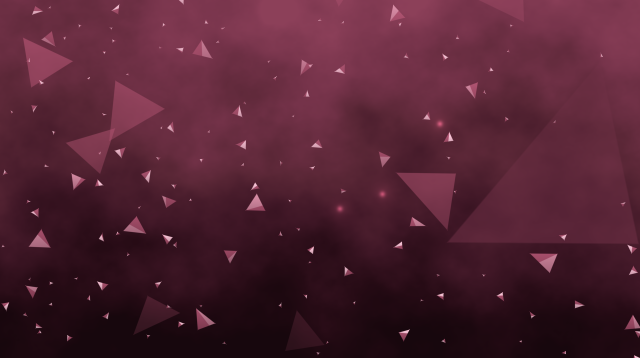
This background is drawn by a WebGL 2 fragment shader. Its source:

```glsl
#version 300 es
precision highp float;
// Faceted triangular shards drifting over a cloudy plum gradient.
uniform vec2 u_resolution;
out vec4 fragColor;

const vec3 DEEP  = vec3(0.15, 0.043, 0.082);
const vec3 DARK  = vec3(0.25, 0.09, 0.15);
const vec3 MID   = vec3(0.35, 0.15, 0.21);
const vec3 ROSE  = vec3(0.46, 0.20, 0.29);
const vec3 CREST = vec3(0.55, 0.25, 0.35);
const vec3 VEIL  = vec3(0.72, 0.34, 0.46);
const vec3 SHARD_DARK  = vec3(0.66, 0.32, 0.43);
const vec3 SHARD_LIGHT = vec3(0.96, 0.76, 0.83);
const vec3 GLOW = vec3(0.55, 0.24, 0.32);

const float BROAD_SCALE = 2.2;
const float BROAD_CONTRAST = 2.4;
const float FINE_SCALE = 9.0;
const float FINE_CONTRAST = 1.7;
const float GIANT_OPACITY = 0.48;
const int GLOW_COUNT = 3;

float hash(vec2 p) {
    return fract(sin(dot(p, vec2(127.1, 311.7))) * 43758.5453);
}

float noise(vec2 p) {
    vec2 i = floor(p), f = fract(p);
    f = f * f * (3.0 - 2.0 * f);
    return mix(mix(hash(i), hash(i + vec2(1, 0)), f.x),
               mix(hash(i + vec2(0, 1)), hash(i + vec2(1, 1)), f.x), f.y);
}

// Fractal noise centred on zero.
float clouds(vec2 p) {
    float sum = 0.0, amplitude = 0.5;
    for (int i = 0; i < 5; i++) {
        sum += amplitude * (noise(p) - 0.5);
        p = mat2(1.6, 1.2, -1.2, 1.6) * p + 7.3;
        amplitude *= 0.5;
    }
    return sum;
}

// Signed distance to the line a-b, positive on its left.
float leftOf(vec2 p, vec2 a, vec2 b) {
    vec2 e = normalize(b - a), d = p - a;
    return e.x * d.y - e.y * d.x;
}

// Positive inside a counter-clockwise triangle.
float triangle(vec2 p, vec2 a, vec2 b, vec2 c) {
    return min(leftOf(p, a, b), min(leftOf(p, b, c), leftOf(p, c, a)));
}

vec3 backdrop(vec2 p) {
    float level = -0.55 + 5.1 * p.y - 1.15 * p.y * p.y;
    level += BROAD_CONTRAST * clouds(p * BROAD_SCALE + 3.7);
    level += FINE_CONTRAST * clouds(p * FINE_SCALE * vec2(0.85, 1.0) + 19.1);
    vec3 c = mix(DEEP, DARK, clamp(level, 0.0, 1.0));
    c = mix(c, MID, clamp(level - 1.0, 0.0, 1.0));
    c = mix(c, ROSE, clamp(level - 2.0, 0.0, 1.0));
    c = mix(c, CREST, clamp(level - 3.0, 0.0, 1.0));
    return c * (1.0 + 0.4 * clamp(level, -1.0, 0.0));
}

// One jittered grid of shards; facet 0 gives flat veils, 1 gives creased chips.
vec3 addShards(vec3 colour, vec2 p, float cell, float presence, vec2 radii,
               vec2 opacity, float facet, float seed, float soft) {
    float aspect = u_resolution.x / u_resolution.y;
    vec2 home = floor(p / cell);
    for (int k = 0; k < 9; k++) {
        vec2 id = home + vec2(k % 3 - 1, k / 3 - 1);
        vec2 key = id + seed;
        float density = mix(1.5, 0.5, clamp((id.x + 0.5) * cell / aspect, 0.0, 1.0));
        if (hash(key) > presence * density) continue;

        vec2 jitter = vec2(hash(key + 11.3), hash(key + 23.9));
        vec2 d = p - (id + 0.05 + 0.9 * jitter) * cell;
        float pick = hash(key + 37.1);
        float radius = mix(radii.x, radii.y, pick * pick);
        float turn = 6.2832 * hash(key + 41.7);
        vec2 v[3];
        for (int j = 0; j < 3; j++) {
            vec2 r = vec2(hash(key + 53.1 + float(j)), hash(key + 67.9 + float(j)));
            float angle = turn + 2.0944 * float(j) + 0.8 * (r.x - 0.5);
            v[j] = radius * mix(0.75, 1.15, r.y) * vec2(cos(angle), sin(angle));
        }
        float mask = smoothstep(-soft, soft, triangle(d, v[0], v[1], v[2]));
        vec2 fold = mix(v[1], v[2], mix(0.25, 0.75, hash(key + 71.3)));
        float lit = smoothstep(-soft, soft, leftOf(d, v[0], fold));
        vec3 chip = mix(SHARD_DARK, SHARD_LIGHT, lit);
        float fade = mix(0.75, 1.15, clamp(0.5 + 0.5 * d.y / radius, 0.0, 1.0));
        float alpha = mix(opacity.x, opacity.y, hash(key + 83.7)) * fade;
        colour = mix(colour, mix(VEIL, chip, facet), min(mask * alpha, 1.0));
    }
    return colour;
}

void main() {
    vec2 p = gl_FragCoord.xy / u_resolution.y;
    float aspect = u_resolution.x / u_resolution.y;
    float soft = max(0.7 / u_resolution.y, 0.0014);
    vec3 colour = backdrop(p);

    // Giant veil on the right
    float giant = triangle(p, vec2(aspect - 0.54, 0.322), vec2(aspect - 0.003, 0.318),
                           vec2(aspect - 0.11, 0.83));
    float thinning = 1.0 - 0.4 * smoothstep(0.3, 0.8, p.y);
    colour = mix(colour, ROSE, GIANT_OPACITY * thinning * smoothstep(-soft, 2.0 * soft, giant));

    // Shards from far veils to near chips and dust
    colour = addShards(colour, p, 0.34, 0.58, vec2(0.075, 0.16), vec2(0.12, 0.62), 0.0, 5.0, soft);
    colour = addShards(colour, p, 0.20, 0.18, vec2(0.024, 0.044), vec2(0.65, 0.95), 0.5, 131.0, soft);
    colour = addShards(colour, p, 0.13, 0.36, vec2(0.011, 0.020), vec2(0.85, 1.0), 1.0, 257.0, soft);
    colour = addShards(colour, p, 0.10, 0.45, vec2(0.004, 0.008), vec2(0.7, 1.0), 1.0, 389.0, soft);

    // Small round glows
    for (int i = 0; i < GLOW_COUNT; i++) {
        vec2 key = vec2(float(i) * 3.1, 17.0);
        float r = length(p - vec2(aspect * hash(key), mix(0.15, 0.9, hash(key + 5.3))));
        colour += GLOW * (0.6 * exp(-r * r / 0.00006) + 0.28 * exp(-r / 0.018));
    }
    fragColor = vec4(clamp(colour, 0.0, 1.0), 1.0);
}
```
